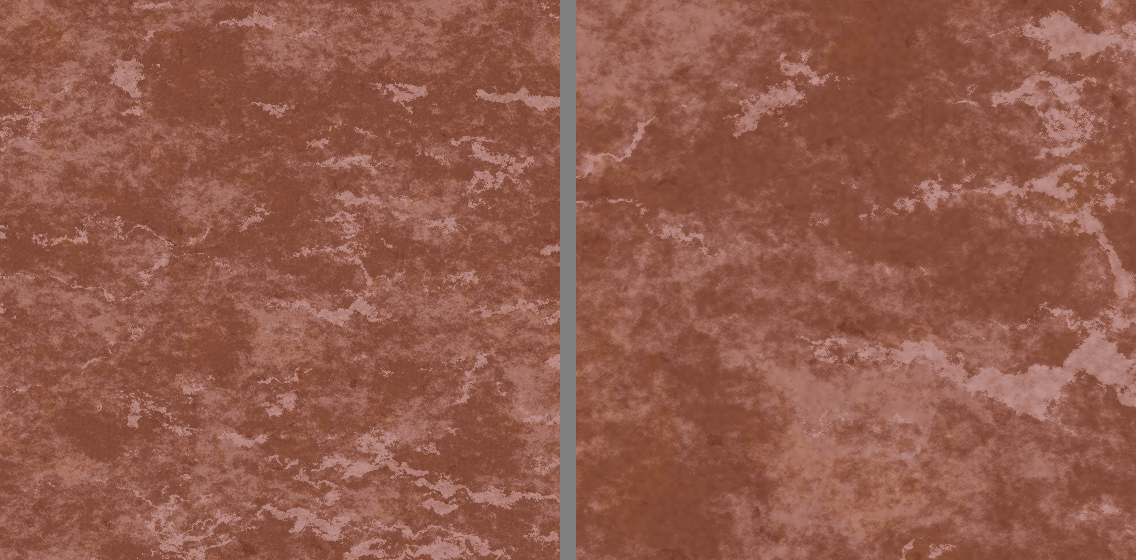
Left: the whole. Right: its middle third, enlarged.
A three.js fragment shader for this texture:

```glsl
varying vec2 vUv;

float hash(vec2 p) {
  return fract(sin(dot(p, vec2(127.1, 311.7))) * 43758.5453);
}

float noise(vec2 p) {
  vec2 i = floor(p), f = fract(p);
  f = f * f * (3.0 - 2.0 * f);
  return mix(mix(hash(i), hash(i + vec2(1, 0)), f.x),
             mix(hash(i + vec2(0, 1)), hash(i + vec2(1, 1)), f.x), f.y);
}

// Normalised octaves, each turned to hide the lattice
float fbm(vec2 p, float gain) {
  float sum = 0.0, total = 0.0, amp = 1.0;
  for (int i = 0; i < 6; i++) {
    sum += amp * noise(p);
    total += amp;
    amp *= gain;
    p = mat2(1.6, 1.2, -1.2, 1.6) * p + 17.3;
  }
  return sum / total;
}

vec2 warp(vec2 p, float scale) {
  return vec2(fbm(p * scale, 0.6), fbm(p * scale + 41.7, 0.6)) - 0.5;
}

void main() {
  vec2 p = vUv + 3.0;
  vec2 bent = p + 0.1 * warp(p, 7.0);
  vec2 ragged = bent + 0.04 * warp(p, 38.0);

  // Mottled ground: clouds, lacy rims and grit
  float clouds = fbm(bent * vec2(8.0, 13.0), 0.7);
  float grit = fbm(p * vec2(75.0, 95.0), 0.85);
  float lace = 1.0 - smoothstep(0.0, 0.1, abs(fbm(ragged * vec2(13.0, 20.0) + 8.0, 0.6) - 0.5));
  float ground = smoothstep(0.28, 0.8, clouds + 1.1 * (grit - 0.5) + 0.17 * (lace - 0.4));

  // Broken veins running mostly across, swelling and thinning
  float ridge = abs(fbm(ragged * vec2(3.6, 11.0) + 23.0, 0.5) - 0.5);
  float swell = fbm(bent * vec2(8.0, 13.0) + 61.0, 0.55);
  float width = 0.1 * (swell - 0.48) + 0.06 * (grit - 0.5);
  float vein = 1.0 - smoothstep(width - 0.006, width + 0.008, ridge);
  vein *= smoothstep(0.0, 0.008, width);
  float halo = exp(-ridge * 26.0) * smoothstep(0.38, 0.62, swell);

  // Flat pale islands
  float island = fbm(ragged * vec2(9.0, 27.0) + 90.0, 0.45);
  island = smoothstep(0.69, 0.73, island + 0.2 * (grit - 0.5));

  float grain = noise(p * 250.0) + noise(p * 410.0 + 5.0) - 1.0;
  float tone = 0.09 + 0.58 * ground + 0.22 * halo * (0.5 + 2.0 * (grit - 0.4));
  float pale = max(vein, island) * clamp(0.8 + 0.8 * (grit - 0.5), 0.0, 1.0);
  tone = mix(tone, 0.97, pale) + 0.12 * grain;

  // Russet to dusty rose to pale pink
  vec3 color = mix(vec3(0.485, 0.265, 0.195), vec3(0.61, 0.39, 0.335), clamp(tone * 2.0, 0.0, 1.0));
  color = mix(color, vec3(0.745, 0.57, 0.555), clamp(tone * 2.0 - 1.0, 0.0, 1.0));

  // Faint ochre stains and small dark red flecks
  float ochre = smoothstep(0.52, 0.72, fbm(ragged * 24.0 + 33.0, 0.7)) * (1.0 - pale);
  color += ochre * vec3(0.02, 0.012, -0.012);
  float fleck = smoothstep(0.64, 0.78, fbm(ragged * 48.0 + 71.0, 0.65)) * (1.0 - pale);
  color -= fleck * vec3(0.05, 0.06, 0.05);

  gl_FragColor = vec4(color, 1.0);
}
```
